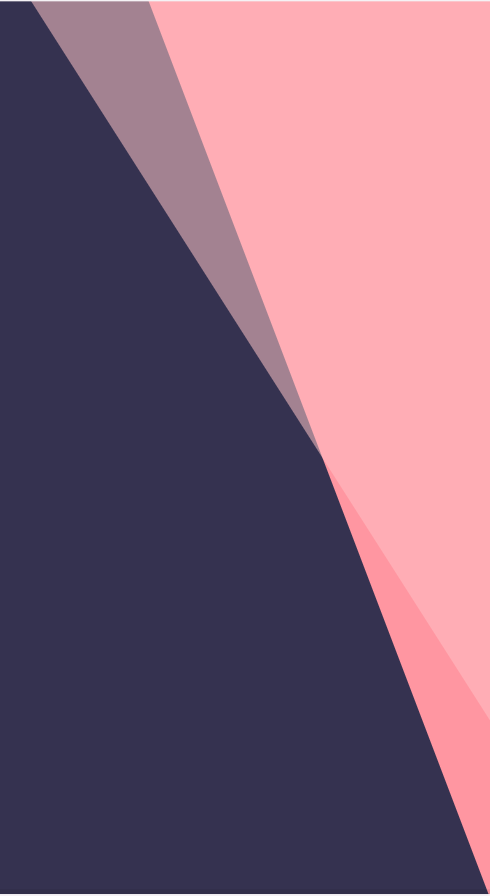
This background is drawn by a WebGL 2 fragment shader. Its source:

```glsl
#version 300 es
precision highp float;
// Flat diagonal background: two slanted edges cross right of centre and
// split the canvas into four plain colour regions, with pale hairlines
// along the top and bottom. Half-plane masks choose the region colour.

uniform vec2 u_resolution;
out vec4 fragColor;

// Edge positions as fractions of the width: (x at bottom, x at top)
#define STEEP_EDGE   vec2(0.9985, 0.3024)
#define SHALLOW_EDGE vec2(1.2286, 0.0620)

// Strip heights as fractions of the canvas height
#define TOP_LINE     0.0015
#define BOTTOM_LINE  0.0022
#define BOTTOM_SHADE 0.0075

#define NAVY  vec3(0.208, 0.196, 0.312)
#define MAUVE vec3(0.640, 0.510, 0.570)
#define ROSE  vec3(1.000, 0.590, 0.630)
#define PINK  vec3(1.000, 0.680, 0.710)
#define PALE  vec3(0.960, 0.950, 0.960)

// Antialiased coverage of the area to the right of a slanted edge
float rightOf(vec2 edge, vec2 uv) {
    float offset = uv.x - mix(edge.x, edge.y, uv.y);
    float slope = edge.y - edge.x;
    float pixelWidth = length(vec2(1.0, slope) / u_resolution);
    return clamp(offset / pixelWidth + 0.5, 0.0, 1.0);
}

// Antialiased coverage of a strip along a border, by distance from it
float borderStrip(float distanceIn, float height) {
    return clamp((height - distanceIn) * u_resolution.y + 0.5, 0.0, 1.0);
}

void main() {
    vec2 uv = gl_FragCoord.xy / u_resolution;
    float steep = rightOf(STEEP_EDGE, uv);
    float shallow = rightOf(SHALLOW_EDGE, uv);

    // Left of the steep edge: navy to mauve; right of it: rose to pink
    vec3 leftSide = mix(NAVY, MAUVE, shallow);
    vec3 rightSide = mix(ROSE, PINK, shallow);
    vec3 color = mix(leftSide, rightSide, steep);

    // Darker foot, then the pale hairlines
    color *= 1.0 - 0.08 * borderStrip(uv.y, BOTTOM_SHADE);
    float hairline = max(borderStrip(1.0 - uv.y, TOP_LINE),
                         borderStrip(uv.y, BOTTOM_LINE));
    fragColor = vec4(mix(color, PALE, hairline), 1.0);
}
```
